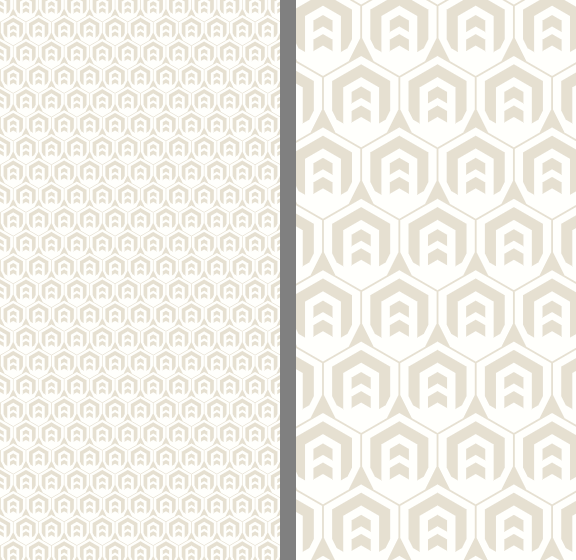
Left, the full canvas; right, a detail of the centre.
Write a Shadertoy shader that draws this pattern.

```glsl
// Staggered honeycomb in two pale tones: each tall hexagon holds a roofed arch
// above two stacked chevrons, with thin outlines and wedges at the joints.
// Every part is a signed distance in cell widths, joined by min and max.

const float COLUMNS = 11.0;      // cells across the canvas
const float ROW_STEP = 0.935;    // vertical spacing of the rows
const float SLOPE = 0.577;       // pitch of all slanted edges
const float APEX = 0.612;        // centre to top corner of a cell
const float WEDGE = 0.11;        // depth of the joint wedges
const vec2 FIRST_CENTER = vec2(0.52, 1.185);

const vec3 PAPER = vec3(1.0, 1.0, 0.99);
const vec3 SAND = vec3(0.9, 0.877, 0.82);

// Distance above a roof line with the given peak height
float roof(vec2 p, float peak) {
    return (p.y + SLOPE * abs(p.x) - peak) / sqrt(1.0 + SLOPE * SLOPE);
}

// Upright hexagon with separate heights above and below its centre
float hexagon(vec2 p, float halfWidth, float top, float bottom) {
    float ends = max(roof(p, top), roof(vec2(p.x, -p.y), bottom));
    return max(abs(p.x) - halfWidth, ends);
}

// Band bent into a roof, with vertical ends
float chevron(vec2 p, float halfWidth, float peak, float thickness) {
    float band = max(roof(p, peak), -roof(p, peak - thickness));
    return max(band, abs(p.x) - halfWidth);
}

// Hexagon hollowed by a roofed opening that runs out at the bottom
float arch(vec2 p, float halfWidth, float top, float bottom, float legWidth) {
    float opening = max(abs(p.x) - halfWidth + legWidth,
                        roof(p, top - legWidth * 1.155));
    return max(hexagon(p, halfWidth, top, bottom), -opening);
}

// Cut across the two lower side corners of a cell
float cornerWedge(vec2 p, float depth) {
    vec2 corner = vec2(0.5, SLOPE * 0.5 - APEX);
    vec2 q = vec2(abs(p.x) - corner.x, corner.y - p.y);
    return -dot(q, normalize(vec2(1.0, 0.5))) - depth;
}

// Position relative to the centre of the hexagon that contains p
vec2 cellPosition(vec2 p) {
    vec2 period = vec2(1.0, 2.0 * ROW_STEP);
    vec2 nearest = vec2(0.0);
    float best = 1e3;
    for (int i = 0; i < 2; i++) {
        vec2 shift = float(i) * 0.5 * period;
        vec2 q = mod(p - shift + 0.5 * period, period) - 0.5 * period;
        float d = hexagon(q, 0.5, APEX, APEX);
        if (d < best) {
            best = d;
            nearest = q;
        }
    }
    return nearest;
}

// All tinted parts of one cell
float motif(vec2 p) {
    float outline = -hexagon(p, 0.5, APEX, APEX) - 0.012;
    float d = min(outline, cornerWedge(p, WEDGE));

    // Legs are bevelled parallel to the wedges
    float bevel = -cornerWedge(p, WEDGE + 0.09);
    d = min(d, max(arch(p, 0.38, 0.49, 0.42, 0.145), bevel));

    for (int i = 0; i < 2; i++) {
        float peak = 0.2 - 0.25 * float(i);
        d = min(d, chevron(p, 0.125, peak, 0.15));
    }
    return d;
}

void mainImage(out vec4 fragColor, in vec2 fragCoord) {
    // Rows are anchored to the top edge
    float scale = COLUMNS / iResolution.x;
    vec2 p = vec2(fragCoord.x, fragCoord.y - iResolution.y) * scale;
    p -= vec2(FIRST_CENTER.x, -FIRST_CENTER.y);

    // One pixel of edge smoothing
    float d = motif(cellPosition(p));
    float tint = clamp(0.5 - d / scale, 0.0, 1.0);
    fragColor = vec4(mix(PAPER, SAND, tint), 1.0);
}
```
